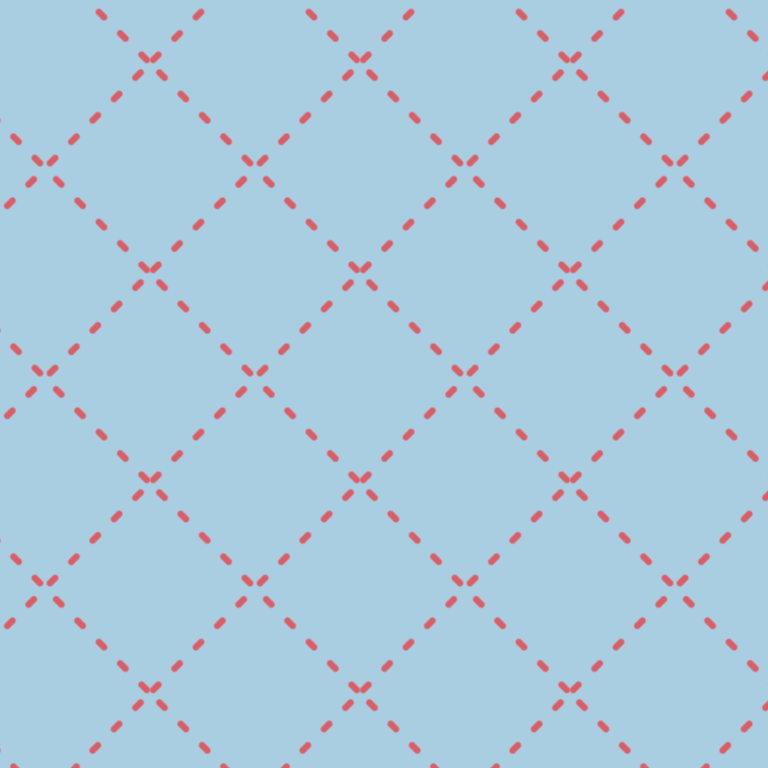
Write a WebGL 2 fragment shader that draws this pattern.

```glsl
#version 300 es
precision highp float;

#define REPEATS 3.657
#define FIRST_CROSSING vec2(0.1953, 0.0822)
#define DASHES 10.0
#define DASH_START 0.0571
#define DASH_STEP 0.1017
#define DASH_HALF_LENGTH 0.0175
#define DASH_RADIUS 0.0152
#define EDGE_SOFTNESS 0.0065
#define SKY_BLUE vec3(0.663, 0.804, 0.882)
#define STITCH_RED vec3(0.86, 0.365, 0.395)

uniform vec2 u_resolution;
out vec4 outColor;

// Distance to the dashes on the diagonals x = y + n, in tile units
float stitchDistance(vec2 p) {
    float offset = p.x - p.y;
    offset -= round(offset);
    float depth = p.y + 0.5 * offset;

    // Dashes restart in each tile, leaving one shorter gap at the seam
    float seam = 0.5 * (DASH_START + DASH_START + (DASHES - 1.0) * DASH_STEP - 1.0);
    depth = mod(depth - seam, 1.0) + seam;
    float index = clamp(round((depth - DASH_START) / DASH_STEP), 0.0, DASHES - 1.0);
    float along = (depth - DASH_START - index * DASH_STEP) * sqrt(2.0);
    float across = offset / sqrt(2.0);

    // Round-ended dash
    float beyond = max(abs(along) - DASH_HALF_LENGTH, 0.0);
    return length(vec2(beyond, across)) - DASH_RADIUS;
}

void main() {
    // Tile space with its origin at a crossing, y pointing down
    vec2 uv = gl_FragCoord.xy / u_resolution.y;
    vec2 p = (vec2(uv.x, 1.0 - uv.y) - FIRST_CROSSING) * REPEATS;

    // Mirrored pair of diagonals forms the lattice
    float d = min(stitchDistance(p), stitchDistance(vec2(-p.x, p.y)));

    float softness = max(EDGE_SOFTNESS, 0.75 * REPEATS / u_resolution.y);
    float stitch = 1.0 - smoothstep(-softness, softness, d);
    outColor = vec4(mix(SKY_BLUE, STITCH_RED, stitch), 1.0);
}
```
